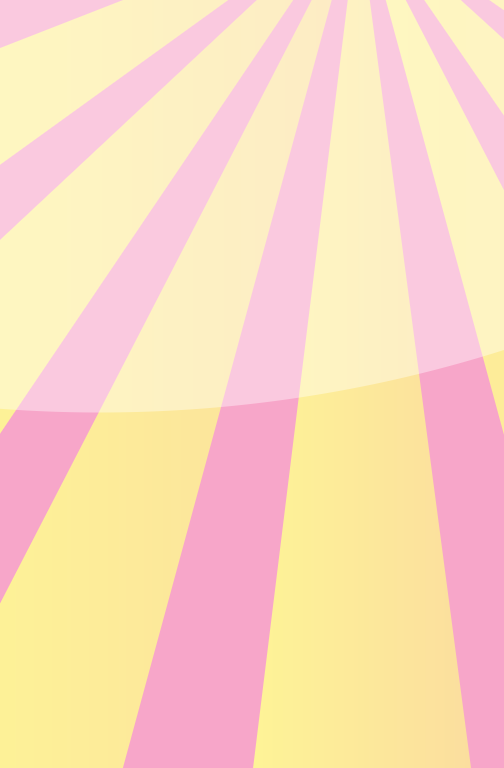
Reproduce this background procedurally as a WebGL 1 fragment shader.

```glsl
precision highp float;
// Sunburst of pink rays fanning down from above the frame over yellow wedges,
// with a pale circular veil across the upper half. Rays are mirrored about a
// vertical axis and bounded by straight lines; each yellow wedge has a ramp.

uniform vec2 u_resolution;

// Lengths are in canvas heights; x runs from the left, y down from the top.
const float AXIS_X = 0.4671;

// Inner and outer edge of each ray, counted outward from the axis:
// distance from the axis at the top, and sideways slope on either side.
const vec4 INNER_TOP         = vec4(0.0143, 0.0612, 0.1328, 0.3069);
const vec4 OUTER_TOP         = vec4(0.0352, 0.0853, 0.1699, 0.5200);
const vec4 INNER_SLOPE_LEFT  = vec4(0.1233, 0.5165, 1.070, 2.56);
const vec4 OUTER_SLOPE_LEFT  = vec4(0.2719, 0.6760, 1.385, 5.00);
const vec4 INNER_SLOPE_RIGHT = vec4(0.1319, 0.5165, 1.100, 2.56);
const vec4 OUTER_SLOPE_RIGHT = vec4(0.2719, 0.6900, 1.440, 5.00);

// Horizontal start and end of the yellow ramps.
const vec2 CENTRE_RAMP = vec2(0.329, 0.614);
const vec2 LEFT_RAMP   = vec2(-0.052, 0.467);
const vec2 RIGHT_RAMP  = vec2(0.467, 0.987);

const vec2  VEIL_CENTRE  = vec2(0.1302, -1.2038);
const float VEIL_RADIUS  = 1.7409;
const float VEIL_OPACITY = 0.4;

const vec3 PINK   = vec3(0.970, 0.650, 0.790);
const vec3 LEMON  = vec3(0.995, 0.955, 0.590);
const vec3 APRICOT = vec3(0.985, 0.870, 0.620);

// Coverage of a pixel at a signed distance inside a shape.
float cover(float inside) {
  return clamp(inside * u_resolution.y + 0.5, 0.0, 1.0);
}

// Signed distance outward from a slanted ray edge.
float beyondEdge(float offset, float y, float top, float slope) {
  return (offset - top - slope * y) / sqrt(1.0 + slope * slope);
}

// Pink coverage of all rays on both sides of the axis.
float rayCover(vec2 p) {
  float offset = abs(p.x - AXIS_X);
  float side = step(AXIS_X, p.x);
  vec4 innerSlope = mix(INNER_SLOPE_LEFT, INNER_SLOPE_RIGHT, side);
  vec4 outerSlope = mix(OUTER_SLOPE_LEFT, OUTER_SLOPE_RIGHT, side);
  float total = 0.0;
  for (int i = 0; i < 4; i++) {
    total += cover(beyondEdge(offset, p.y, INNER_TOP[i], innerSlope[i]))
           - cover(beyondEdge(offset, p.y, OUTER_TOP[i], outerSlope[i]));
  }
  return clamp(total, 0.0, 1.0);
}

// Yellow ramp of the wedge that holds the point.
vec3 wedgeColour(vec2 p) {
  float offset = abs(p.x - AXIS_X);
  float centreHalf = INNER_TOP.x + 0.18 * p.y + 0.008;
  vec2 ramp = p.x < AXIS_X ? LEFT_RAMP : RIGHT_RAMP;
  if (offset < centreHalf) ramp = CENTRE_RAMP;
  float t = clamp((p.x - ramp.x) / (ramp.y - ramp.x), 0.0, 1.0);
  return mix(LEMON, APRICOT, t);
}

void main() {
  vec2 p = gl_FragCoord.xy / u_resolution.y;
  p.y = 1.0 - p.y;

  vec3 colour = mix(wedgeColour(p), PINK, rayCover(p));

  // White veil over the top
  float veil = cover(VEIL_RADIUS - distance(p, VEIL_CENTRE));
  colour = mix(colour, vec3(1.0), VEIL_OPACITY * veil);

  gl_FragColor = vec4(colour, 1.0);
}
```
